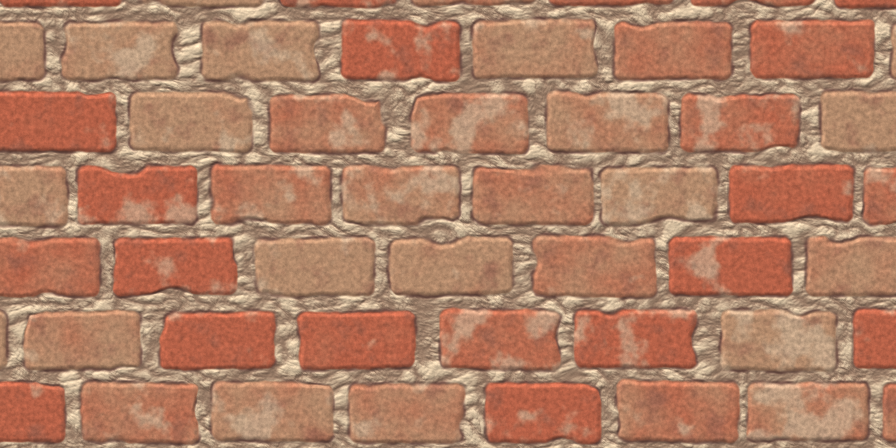
This texture is drawn by a WebGL 1 fragment shader. Its source:

```glsl
precision highp float;
// An old brick wall: staggered courses of worn red and tan bricks in lumpy mortar.
// Each brick is a noise-warped rounded box; a height field built from bricks
// and billowy mortar is lit from above, and colours vary brick by brick.
uniform vec2 u_resolution;

vec2 hash2(vec2 c) {
  c = vec2(dot(c, vec2(127.1, 311.7)), dot(c, vec2(269.5, 183.3)));
  return fract(sin(c) * 43758.5);
}

// Gradient noise, roughly -0.7 to 0.7
float noise(vec2 p) {
  vec2 i = floor(p), f = fract(p);
  vec2 u = f * f * f * (f * (f * 6.0 - 15.0) + 10.0);
  vec2 e = vec2(1.0, 0.0);
  float a = dot(hash2(i) * 2.0 - 1.0, f);
  float b = dot(hash2(i + e) * 2.0 - 1.0, f - e);
  float c = dot(hash2(i + e.yx) * 2.0 - 1.0, f - e.yx);
  float d = dot(hash2(i + 1.0) * 2.0 - 1.0, f - 1.0);
  return mix(mix(a, b, u.x), mix(c, d, u.x), u.y);
}

float fbm(vec2 p) {
  float sum = 0.0, amp = 0.6;
  for (int i = 0; i < 4; i++) {
    sum += amp * noise(p);
    p = mat2(1.6, 1.2, -1.2, 1.6) * p + 5.3;
    amp *= 0.5;
  }
  return sum;
}

// Rounded lumps separated by sharp creases
float mortarLumps(vec2 p) {
  p = p * vec2(15.0, 25.0) + 0.6 * noise(p * 9.0);
  float sum = 0.0, amp = 0.6;
  for (int i = 0; i < 4; i++) {
    sum += amp * abs(noise(p));
    p = mat2(1.6, 1.2, -1.2, 1.6) * p + 3.7;
    amp *= 0.5;
  }
  return sum;
}

// Signed distance to the nearest brick (x) and its column and row (yz)
vec3 brick(vec2 p) {
  p += 0.005 * vec2(noise(p * 14.0), noise(p * 14.0 + 40.0)) + 0.003 * noise(p * 55.0);
  float row = floor(p.y / 0.1615);
  float pitch = 0.3 + 0.009 * min(row, 1.0) - 0.017 * exp(-3.0 * (row - 3.0) * (row - 3.0));
  float stagger = 0.02 + 0.57 * row + 0.33 * exp(-1.2 * (row - 2.9) * (row - 2.9));
  float x = p.x / pitch - stagger;
  vec2 id = vec2(floor(x + 0.5), row);
  vec2 rnd = hash2(id + 7.0) - 0.5;
  vec2 q = vec2((x - id.x) * pitch, p.y - (row + 0.5) * 0.1615);
  q -= rnd * vec2(0.016, 0.006);
  q.y += q.x * rnd.x * 0.04;
  vec2 e = abs(q) - vec2(0.134, 0.066) - rnd.yx * vec2(0.012, 0.004) + 0.018;
  float d = length(max(e, 0.0)) + min(max(e.x, e.y), 0.0) - 0.018;
  // Mortar slopped over the edges
  d += 0.016 * smoothstep(0.1, 0.5, noise(p * 9.0 + id * 2.3));
  return vec3(d, id);
}

float relief(vec2 p) {
  float d = brick(p).x;
  float mortar = 1.6 * mortarLumps(p) * smoothstep(-0.005, 0.007, d);
  float face = 0.58 + 0.14 * fbm(p * 40.0);
  return mix(face, mortar, smoothstep(-0.012, 0.004, d));
}

vec3 brickColor(vec2 p, vec2 id) {
  vec2 rnd = hash2(id + 31.0);
  float tint = smoothstep(0.2, 0.95, rnd.x + 0.5 * fbm(p * 9.0));
  vec3 col = mix(vec3(0.71, 0.38, 0.28), vec3(0.70, 0.54, 0.42), tint);
  // Sooty stains, then a pale lime wash
  col = mix(col, vec3(0.55, 0.36, 0.30), 0.6 * smoothstep(0.0, 0.4, fbm(p * 16.0 + 20.0)));
  float wash = fbm(p * 11.0 + id * 3.0) + 0.35 * (rnd.y - 0.45);
  col = mix(col, vec3(0.78, 0.68, 0.57), 0.65 * smoothstep(0.08, 0.3, wash));
  return col * (1.0 + 0.35 * fbm(p * 90.0));
}

void main() {
  vec2 p = gl_FragCoord.xy / u_resolution.y;
  vec3 b = brick(p);
  float soft = max(0.003, 1.0 / u_resolution.y);

  float lumps = mortarLumps(p);
  vec3 mortar = mix(vec3(0.58, 0.47, 0.39), vec3(0.83, 0.74, 0.62), smoothstep(0.04, 0.3, lumps));
  mortar *= 1.0 + 0.2 * fbm(p * 80.0);
  vec3 col = mix(brickColor(p, b.yz), mortar, smoothstep(-soft, soft, b.x));

  // Broken dark crevices around the bricks
  float rim = (b.x - 0.001) / 0.004;
  float crevice = exp(-rim * rim) * smoothstep(-0.25, 0.25, noise(p * 22.0));
  col = mix(col, vec3(0.36, 0.23, 0.21), 0.7 * crevice);

  // Light from above, slightly left
  float slope = relief(p) - relief(p + vec2(-0.0015, 0.004));
  col *= 1.0 + 1.2 * clamp(slope, -0.4, 0.2);
  gl_FragColor = vec4(clamp(col, 0.0, 1.0), 1.0);
}
```
